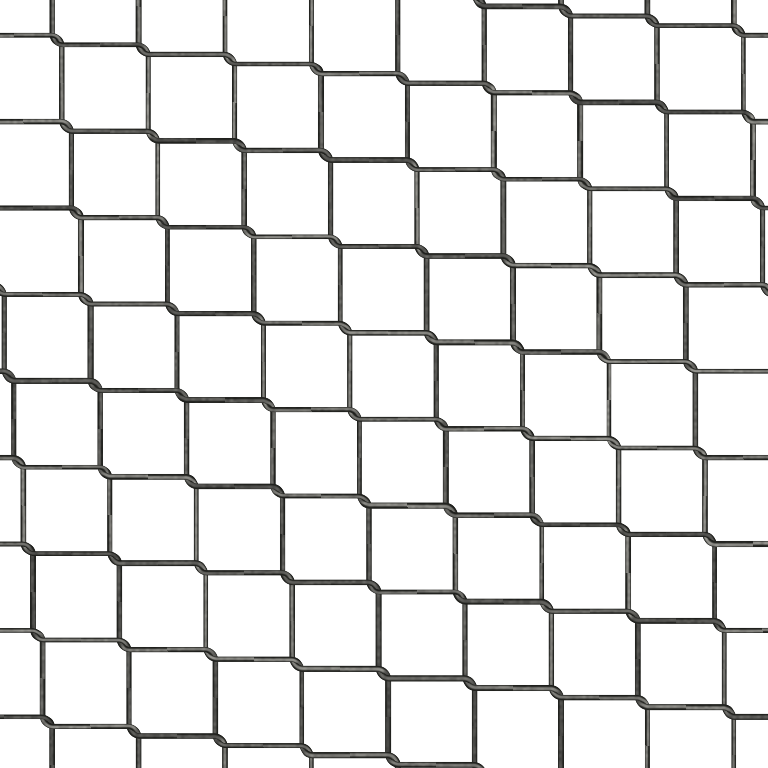
Reproduce this pattern procedurally as a Shadertoy shader.

```glsl
// Chain-link wire mesh on white: a slightly sheared lattice of square openings.
// Around each lattice point two bent wires hook together in a small twist;
// each wire is the outline of a rounded quadrant, shaded across its width.

const float CELLS = 9.0;              // lattice steps across and down
const vec2  KNOT_ORIGIN = vec2(0.0742, 0.0521);
const float HALF_WIDTH = 0.0035;      // wire half thickness
const float BEND_RADIUS = 0.0143;     // radius of the wire at a knot
const float WIDTH_VARIATION = 0.16;
const float TONE_VARIATION = 0.30;
const float HIGHLIGHT_SHIFT = 0.30;   // sideways drift of the highlight
const float GRAIN_SCALE = 220.0;
const float GRAIN_AMOUNT = 0.28;
const vec3  BACKGROUND = vec3(1.0);
const vec3  RIM_COLOR  = vec3(0.130, 0.133, 0.120);
const vec3  CORE_COLOR = vec3(0.430, 0.428, 0.412);

// The lattice closes on the unit canvas: 9a - b = (1,0), 9b - a = (0,1)
const float LATTICE_AREA = CELLS * CELLS - 1.0;
const float ARM_OFFSET = 0.5 / LATTICE_AREA;

float hash(vec2 p) {
    return fract(sin(dot(p, vec2(127.1, 311.7))) * 43758.5453);
}

float valueNoise(vec2 p) {
    vec2 i = floor(p), f = fract(p);
    f = f * f * (3.0 - 2.0 * f);
    return mix(mix(hash(i), hash(i + vec2(1, 0)), f.x),
               mix(hash(i + vec2(0, 1)), hash(i + vec2(1, 1)), f.x), f.y);
}

// Signed distance to a wire arriving from the left and leaving downwards
float bentWire(vec2 p) {
    vec2 d = vec2(p.x, -p.y) - ARM_OFFSET + BEND_RADIUS;
    return length(max(d, 0.0)) + min(max(d.x, d.y), 0.0) - BEND_RADIUS;
}

// Random tone, width and highlight drift of one wire segment, each in -1..1
vec3 segmentStyle(vec2 id, float seed) {
    return 2.0 * vec3(hash(id + seed), hash(id + seed + 17.3), hash(id + seed + 41.9)) - 1.0;
}

// Wire colour in rgb, coverage in a
vec4 shadeWire(float dist, vec3 style, float grain, float pixel) {
    float halfWidth = HALF_WIDTH * (1.0 + WIDTH_VARIATION * style.y);
    float across = abs(dist / halfWidth + HIGHLIGHT_SHIFT * style.z);
    float core = 1.0 - smoothstep(0.15, 0.9, across);
    float tone = 1.0 + TONE_VARIATION * style.x * core + GRAIN_AMOUNT * grain;
    float coverage = 1.0 - smoothstep(-0.5 * pixel, 0.5 * pixel, abs(dist) - halfWidth);
    return vec4(mix(RIM_COLOR, CORE_COLOR, core) * tone, coverage);
}

void mainImage(out vec4 fragColor, in vec2 fragCoord) {
    float pixel = 1.0 / iResolution.y;
    vec2 canvas = fragCoord * pixel;
    vec2 p = vec2(canvas.x, 1.0 - canvas.y) - KNOT_ORIGIN;   // y runs down

    // Nearest knot and the offset from it
    vec2 id = floor(CELLS * p - p.yx + 0.5);
    vec2 local = p - (CELLS * id + id.yx) / LATTICE_AREA;

    // Each wire blends from its incoming to its outgoing segment in the knot
    float along = local.x + local.y;
    float leaving = smoothstep(-ARM_OFFSET, ARM_OFFSET, along);
    vec3 styleA = mix(segmentStyle(id - vec2(1, 0), 3.0), segmentStyle(id, 71.0), leaving);
    vec3 styleB = mix(segmentStyle(id - vec2(0, 1), 71.0), segmentStyle(id, 3.0), leaving);

    float grain = valueNoise(p * GRAIN_SCALE) - 0.5;
    vec4 wireA = shadeWire(bentWire(local), styleA, grain, pixel);
    vec4 wireB = shadeWire(bentWire(-local), styleB, grain, pixel);

    // The wires swap over and under halfway through the twist
    bool aOnTop = along < 0.0;
    vec4 under = aOnTop ? wireB : wireA;
    vec4 over  = aOnTop ? wireA : wireB;
    vec3 color = mix(BACKGROUND, under.rgb, under.a);
    color = mix(color, over.rgb, over.a);
    fragColor = vec4(color, 1.0);
}
```
